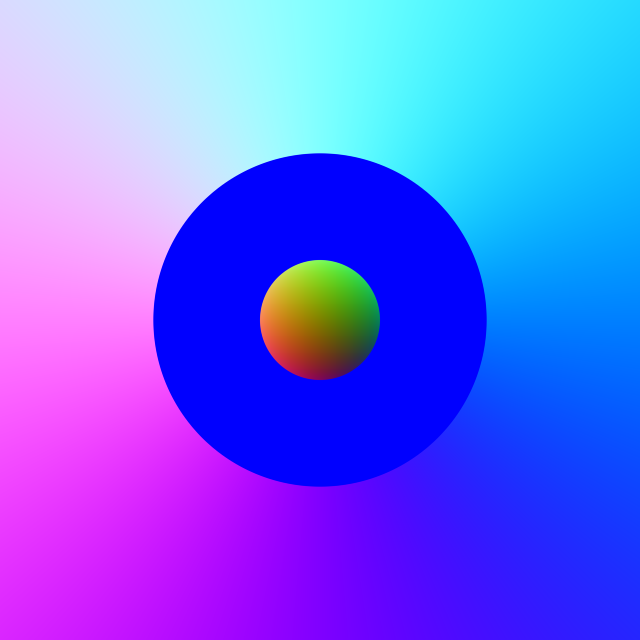
Give the GLSL for this texture map, as a three.js fragment shader.

```glsl
varying vec2 vUv;

const vec2 CENTER = vec2(0.5);
const float RING_RADIUS = 0.2604;
const float BALL_RADIUS = 0.09375;
const float BALL_BULGE = 0.97;
const float EDGE_SOFTNESS = 0.001;
const vec3 RING_BLUE = vec3(0.0, 0.0, 1.0);

// Coverage of a disc with a softened rim
float disc(vec2 p, float radius) {
  return 1.0 - smoothstep(-EDGE_SOFTNESS, EDGE_SOFTNESS, length(p) - radius);
}

// Maps a direction to colour, with red growing toward the left
vec3 directionColor(vec3 direction) {
  return 0.5 + 0.5 * direction * vec3(-1.0, 1.0, 1.0);
}

// Flat directions fanning out around the center, at full blue
vec3 fanColor(vec2 p) {
  vec2 outward = p / max(length(p), 0.0001);
  return directionColor(vec3(outward, 1.0));
}

// Surface directions of a sphere, blue only toward its rim
vec3 ballColor(vec2 p, float radius, float bulge) {
  vec2 slope = p / radius * bulge;
  float depth = sqrt(max(1.0 - dot(slope, slope), 0.0));
  return directionColor(vec3(slope, -depth));
}

void main() {
  vec2 p = vUv - CENTER;

  // Layers from back to front
  vec3 color = fanColor(p);
  color = mix(color, RING_BLUE, disc(p, RING_RADIUS));
  color = mix(color, ballColor(p, BALL_RADIUS, BALL_BULGE), disc(p, BALL_RADIUS));

  gl_FragColor = vec4(color, 1.0);
}
```
